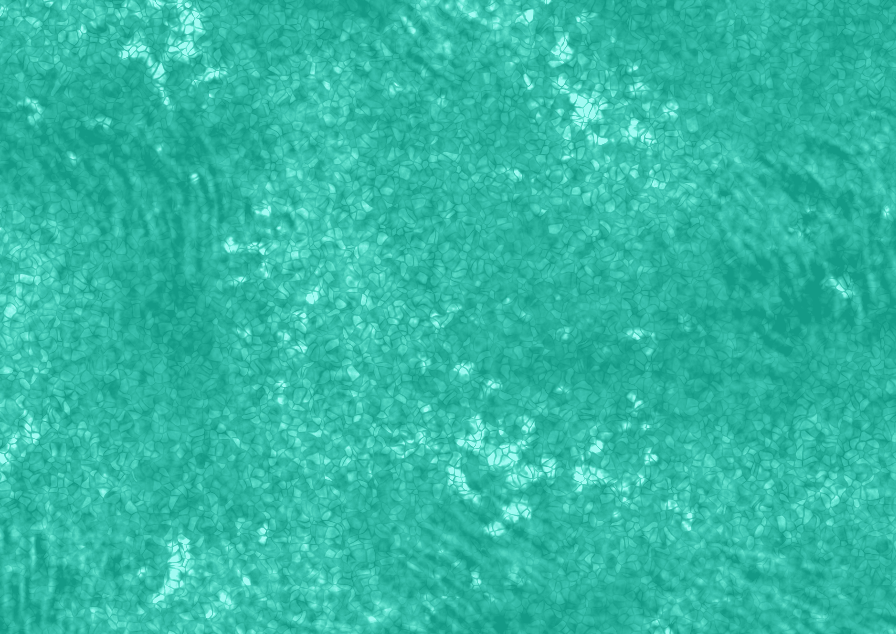
Write a Shadertoy shader that draws this texture.

```glsl
// Mottled turquoise mineral surface: small cracked flakes, brushed streaks
// and pale crumbly clusters. Layers of roughly normal noise add up to one
// tone, which is then looked up in a six-step palette.

#define FLAKE_SCALE   78.0   // flakes per canvas height
#define GRAIN_SCALE   85.0   // fine mottling
#define PATCH_SCALE   4.0    // broad light and dark areas
#define CLUSTER_SCALE 5.5    // spacing of pale clusters
#define CRUMB_SCALE   36.0   // crumbs within a cluster
#define STREAK_SCALE  115.0  // streak fineness
#define STREAK_ANGLE  -0.9   // mean streak direction, radians
#define CRACK_DEPTH   0.85
#define PALE_LIMIT    1.85   // higher means fewer pale crumbs
#define TONE_BIAS     -0.12

const vec3 palette[6] = vec3[6](
    vec3(0.12, 0.65, 0.57), vec3(0.18, 0.71, 0.63), vec3(0.23, 0.76, 0.69),
    vec3(0.31, 0.83, 0.75), vec3(0.42, 0.91, 0.84), vec3(0.62, 0.98, 0.95));

vec2 hash2(vec2 p) {
    vec3 q = fract(p.xyx * vec3(0.1031, 0.1030, 0.0973));
    q += dot(q, q.yzx + 33.33);
    return fract((q.xx + q.yz) * q.zy);
}

float valueNoise(vec2 p) {
    vec2 cell = floor(p), f = fract(p);
    f = f * f * (3.0 - 2.0 * f);
    float low = mix(hash2(cell).x, hash2(cell + vec2(1, 0)).x, f.x);
    float high = mix(hash2(cell + vec2(0, 1)).x, hash2(cell + 1.0).x, f.x);
    return mix(low, high, f.y);
}

// Fractal noise scaled to about zero mean and unit deviation
float fractal(vec2 p) {
    float sum = 0.0, weight = 0.5;
    for (int i = 0; i < 4; i++) {
        sum += weight * (valueNoise(p) - 0.5);
        p = mat2(1.6, 1.2, -1.2, 1.6) * p + 17.3;
        weight *= 0.5;
    }
    return sum * 8.2;
}

// x: distance to the flake border, y: random brightness of the flake
vec2 flakes(vec2 p) {
    vec2 cell = floor(p);
    float nearest = 9.0, second = 9.0, shade = 0.0;
    for (int y = -1; y <= 1; y++)
    for (int x = -1; x <= 1; x++) {
        vec2 id = cell + vec2(x, y);
        float d = length(id + hash2(id) - p);
        if (d < nearest) {
            second = nearest;
            nearest = d;
            shade = hash2(id + 71.0).y;
        } else {
            second = min(second, d);
        }
    }
    return vec2(second - nearest, shade);
}

// Noise averaged along a slowly turning direction
float streaks(vec2 p) {
    float angle = STREAK_ANGLE + 0.45 * fractal(p * 2.0 + 40.0);
    vec2 along = vec2(cos(angle), sin(angle));
    float sum = 0.0;
    for (int i = -4; i <= 4; i++)
        sum += valueNoise((p + along * float(i) * 0.005) * STREAK_SCALE) - 0.5;
    return sum;
}

vec3 toneColor(float tone) {
    float t = clamp((tone + 1.04) / 0.72, -0.7, 5.0);
    int i = clamp(int(floor(t)), 0, 4);
    return mix(palette[i], palette[i + 1], t - float(i));
}

void mainImage(out vec4 fragColor, in vec2 fragCoord) {
    vec2 uv = fragCoord / iResolution.xy;
    vec2 p = fragCoord / iResolution.y + 3.0;

    // Broad areas
    float patches = fractal(p * PATCH_SCALE);
    float streakZone = smoothstep(-0.8, 1.2, fractal(p * 3.0 + 90.0));
    float detail = mix(0.75, 1.2, smoothstep(-1.2, 1.0, patches));

    // Flakes with bent outlines and dark cracks
    vec2 bend = vec2(valueNoise(p * 60.0), valueNoise(p * 60.0 + 31.0)) - 0.5;
    vec2 flake = flakes((p + bend * 0.014) * FLAKE_SCALE);
    float crack = 1.0 - smoothstep(0.0, 0.32, flake.x);
    float flakeTone = (flake.y - 0.5) * 1.3 * (1.0 - crack)
                    - CRACK_DEPTH * (crack - 0.28);

    // Pale crumbs, densest along a leaning band
    float bandOffset = (uv.x - 0.52 - 0.2 * uv.y) / 0.22;
    float band = exp(-bandOffset * bandOffset);
    float crumbs = 0.8 * fractal(p * CLUSTER_SCALE + 55.0)
                 + 0.8 * fractal(p * CRUMB_SCALE + 12.0) + band - PALE_LIMIT;
    float pale = smoothstep(0.0, 1.3, crumbs) * (1.0 - 0.45 * crack);

    // Sum of layers
    float tone = TONE_BIAS + 0.4 * patches + 0.15 * (band - 0.4);
    tone += detail * mix(1.0, 0.6, streakZone) * flakeTone;
    tone += detail * 0.38 * fractal(p * GRAIN_SCALE + 7.0);
    tone += 0.55 * streakZone * streaks(p);
    tone += 2.6 * pale;

    fragColor = vec4(toneColor(tone), 1.0);
}
```
